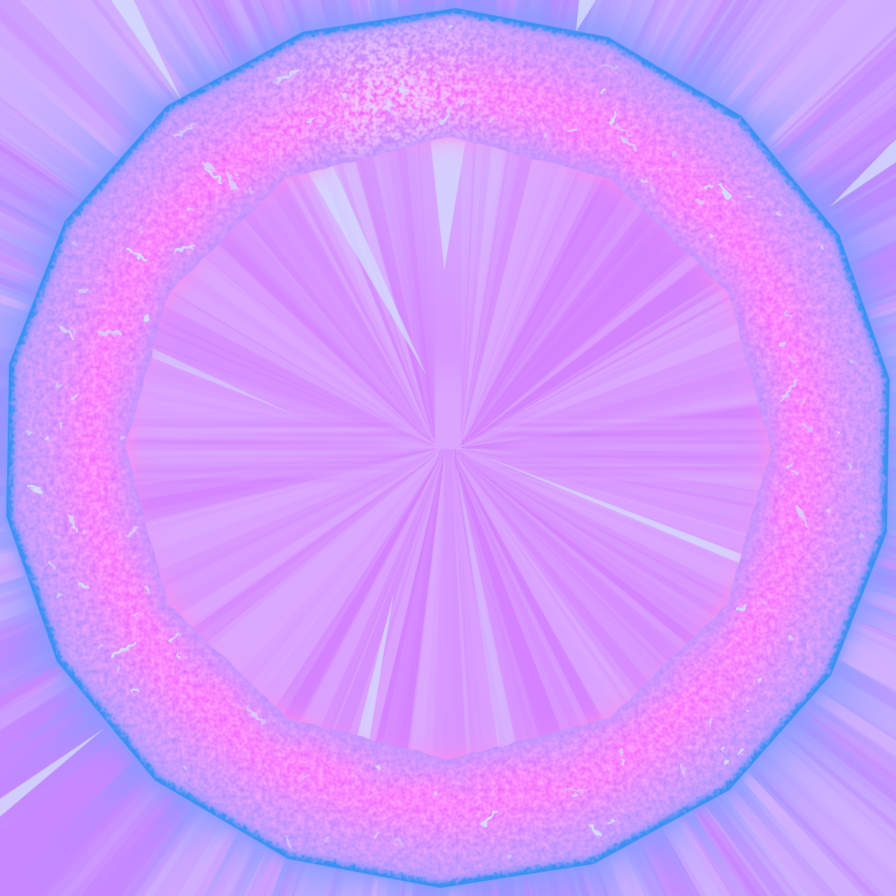
Write a Shadertoy shader that draws this texture map.

```glsl
const float TAU = 6.2831853;
const vec3 PALE = vec3(0.83, 0.87, 1);
const vec3 ORCHID = vec3(0.83, 0.51, 1);
const vec3 LAVENDER = vec3(0.86, 0.66, 1);
const vec3 PINK = vec3(0.98, 0.53, 1);
const vec3 VIOLET = vec3(0.81, 0.61, 1);
const vec3 PERIWINKLE = vec3(0.52, 0.61, 1);
const vec3 RIM_BLUE = vec3(0.18, 0.56, 0.95);

float hash(vec2 p) {
  vec3 q = fract(p.xyx * vec3(0.1031, 0.1030, 0.0973));
  q += dot(q, q.yzx + 33.33);
  return fract((q.x + q.y) * q.z);
}

vec2 direction(float a) { return vec2(cos(a), sin(a)); }

float corner(vec2 cell, vec2 offset) {
  return dot(direction(TAU * hash(cell)), offset);
}

float gradientNoise(vec2 p) {
  vec2 i = floor(p), f = p - i, e = vec2(0, 1);
  vec2 u = f * f * f * (f * (f * 6.0 - 15.0) + 10.0);
  float low = mix(corner(i, f), corner(i + e.yx, f - e.yx), u.x);
  float high = mix(corner(i + e, f - e), corner(i + 1.0, f - 1.0), u.x);
  return mix(low, high, u.y);
}

// Signed distance to the sides of a regular polygon
float polygon(vec2 p, float sides, float radius, float turn) {
  float sector = TAU / sides;
  float a = mod(atan(p.y, p.x) - turn, sector) - 0.5 * sector;
  return length(p) * cos(a) - radius * cos(0.5 * sector);
}

// Flat random wedges around the origin
float wedges(vec2 p, float count, float seed, float px) {
  float x = (atan(p.y, p.x) / TAU + 0.5) * count;
  float i = floor(x);
  float blur = clamp(count * px / (TAU * max(length(p), px)), 0.01, 1.0);
  float split = mix(0.15, 0.95, hash(vec2(i, seed + 7.0)));
  float next = hash(vec2(mod(i + 1.0, count), seed));
  return mix(hash(vec2(i, seed)), next, smoothstep(split - blur, split + blur, x - i));
}

float rayMix(vec2 p, float seed, float px) {
  return 0.40 * wedges(p, 37.0, seed, px) + 0.34 * wedges(p, 89.0, seed + 1.0, px)
       + 0.26 * wedges(p, 211.0, seed + 2.0, px);
}

// Tapered streak, widest at its base
float streak(vec2 p, vec2 base, vec2 tip, float width, float px) {
  vec2 axis = tip - base, q = p - base;
  float t = dot(q, axis) / dot(axis, axis);
  float d = abs(dot(q, normalize(vec2(-axis.y, axis.x))));
  float edge = d - width * (1.0 - clamp(t, 0.0, 1.0));
  return smoothstep(px, -px, edge) * step(-0.15, t) * step(t, 1.0);
}

vec3 innerFan(vec2 p, float px) {
  float hubWidth = mix(0.003, 0.014, smoothstep(-0.02, 0.02, p.y));
  vec2 q = vec2(p.x - clamp(p.x, -hubWidth, hubWidth), p.y);
  float shade = rayMix(q, 11.0, px);
  vec3 color = mix(ORCHID, LAVENDER, smoothstep(0.2, 0.85, shade));
  // Level stripes along the horizontal axis
  float level = smoothstep(0.05, 0.02, abs(p.y)) * smoothstep(0.02, 0.1, abs(p.x));
  float stripe = 0.5 + gradientNoise(vec2(p.x * 2.0, p.y * 170.0));
  color = mix(color, mix(ORCHID, LAVENDER, stripe), level * 0.7);
  // Pale sector above and channel at the hub
  float a = atan(p.y, p.x);
  float sector = smoothstep(1.25, 1.45, a) * smoothstep(2.15, 1.95, a);
  color = mix(color, PALE, sector * 0.4 * smoothstep(0.05, 0.33, p.y) * (0.2 + shade));
  float hub = smoothstep(0.016, 0.013, abs(p.x)) * smoothstep(0.13, 0.05, p.y);
  color = mix(color, LAVENDER, hub * smoothstep(-0.003, 0.0, p.y) * 0.8);
  // Bright shards
  float s = streak(p, vec2(-0.142, 0.311), vec2(-0.025, 0.083), 0.014, px);
  s = max(s, streak(p, vec2(0, 0.346), vec2(-0.004, 0.2), 0.02, px));
  s = max(s, streak(p, vec2(-0.094, -0.32), vec2(-0.061, -0.164), 0.007, px));
  s = max(s, streak(p, vec2(0.323, -0.122), vec2(0.047, -0.012), 0.005, px));
  s = max(s, 0.5 * streak(p, vec2(0.066, -0.333), vec2(0.01, -0.021), 0.01, px));
  s = max(s, 0.7 * streak(p, vec2(-0.337, 0.109), vec2(-0.174, 0.038), 0.005, px));
  return mix(color, PALE, s * 0.75);
}

vec3 outerFan(vec2 p, float rim, float px) {
  float shade = rayMix(p, 41.0, px) + 0.25 * (wedges(p, 431.0, 47.0, px) - 0.5);
  vec3 color = mix(vec3(0.78, 0.53, 1), vec3(0.82, 0.69, 1), smoothstep(0.2, 0.8, shade));
  float reach = 0.008 + 0.05 * wedges(p, 251.0, 50.0, px);
  color = mix(color, PERIWINKLE, 0.85 * exp(-max(rim, 0.0) / reach));
  float s = streak(p, vec2(-0.363, 0.5), vec2(-0.298, 0.389), 0.011, px);
  s = max(s, streak(p, vec2(0.155, 0.5), vec2(0.143, 0.465), 0.009, px));
  s = max(s, streak(p, vec2(0.5, 0.331), vec2(0.427, 0.27), 0.01, px));
  s = max(s, streak(p, vec2(-0.5, -0.401), vec2(-0.385, -0.314), 0.008, px));
  return mix(color, PALE, s * 0.8);
}

// Scattered scratches and chips
float flecks(vec2 p, float px) {
  float total = 0.0;
  p += 0.005 * vec2(gradientNoise(p * 150.0), gradientNoise(p * 150.0 + 40.0));
  for (float i = 0.0; i < 120.0; i++) {
    float radius = mix(0.36, 0.475, hash(vec2(i, 4)));
    vec2 q = p - radius * direction(TAU * hash(vec2(i, 3)));
    vec2 dir = direction(2.4 * hash(vec2(i, 5)) - 1.2);
    float size = mix(0.001, 0.014, pow(hash(vec2(i, 6)), 3.0));
    float d = length(q - dir * clamp(dot(q, dir), -size, size));
    total = max(total, smoothstep(0.0018 + px, 0.0006, d) * mix(0.4, 1.0, hash(vec2(i, 8))));
  }
  return total;
}

vec3 ringColor(vec2 p, float inner, float rim, float px) {
  float cloud = gradientNoise(p * 18.0) + 0.5 * gradientNoise(p * 43.0);
  float grain = gradientNoise(p * 130.0) + 0.9 * gradientNoise(p * 250.0 + 9.0);
  float ridge = exp(-pow((length(p) - 0.395 + 0.012 * cloud) / 0.043, 2.0));
  vec3 color = mix(VIOLET, PINK, clamp(ridge + 0.15 * cloud, 0.0, 1.0));
  color += mix(vec3(0.13, 0.04, 0), vec3(0.04, 0.13, 0), ridge) * grain;
  float frost = exp(-pow(length(p - vec2(-0.06, 0.39)) / 0.1, 2.0));
  color = mix(color, vec3(0.93, 0.8, 1), frost * clamp(0.35 + grain + cloud * 0.6, 0.0, 0.85));
  color = mix(color, vec3(0.74, 0.58, 1), 0.65 * exp(-max(inner, 0.0) / 0.011));
  color = mix(color, PERIWINKLE, 0.75 * exp(min(rim, 0.0) / 0.011));
  color = mix(color, RIM_BLUE, 0.9 * smoothstep(-0.011, -0.001, rim + 0.005 * grain));
  return mix(color, PALE, flecks(p, px));
}

void mainImage(out vec4 fragColor, in vec2 fragCoord) {
  vec2 p = fragCoord / iResolution.xy - 0.5;
  float px = 1.0 / iResolution.y;
  float rim = polygon(p * vec2(0.984, 1), 18.0, 0.491, 1.553);
  float inner = polygon(p * vec2(0.994, 1.03), 12.0, 0.358, TAU / 4.0);
  inner += 0.003 * gradientNoise(p * 55.0);
  // Rosy glow at the inner corners of the ring
  float glow = 0.2 + 0.5 * pow(0.5 + 0.5 * cos(12.0 * atan(p.y, p.x)), 3.0);
  vec3 color = mix(innerFan(p, px), vec3(1, 0.55, 0.94), glow * exp(-abs(inner) / 0.01));
  color = mix(color, ringColor(p, inner, rim, px), smoothstep(-px, px, inner));
  color = mix(color, outerFan(p, rim, px), smoothstep(-px, px, rim));
  fragColor = vec4(clamp(color, 0.0, 1.0), 1);
}
```
